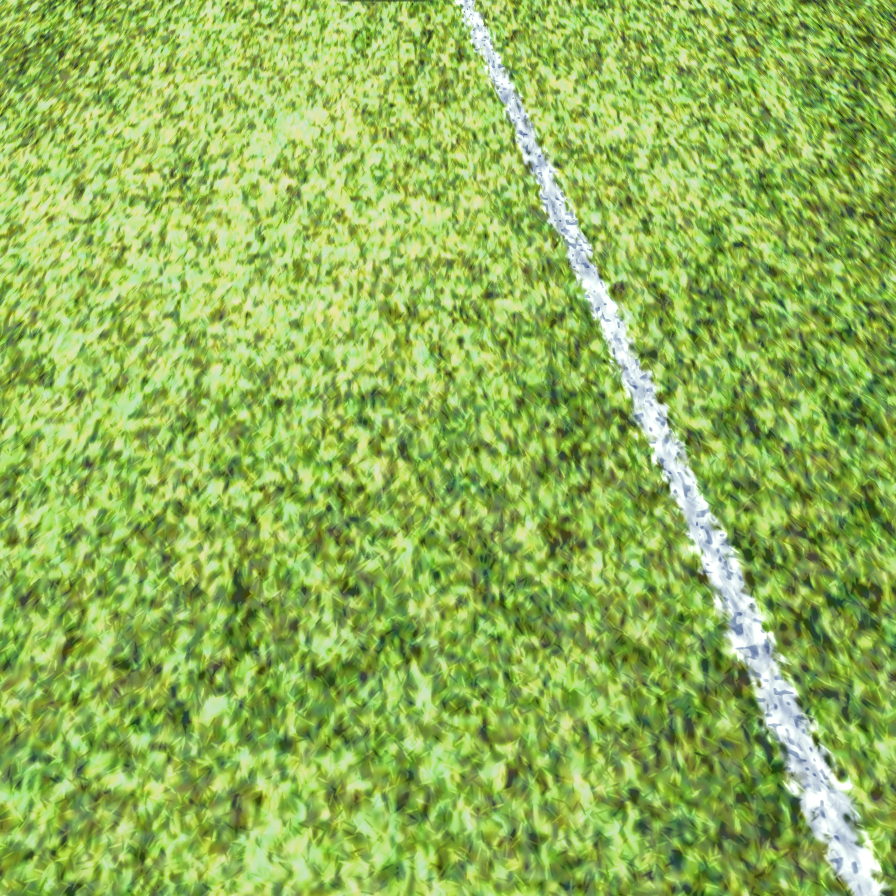
Write a WebGL 2 fragment shader that draws this texture.

```glsl
#version 300 es
precision highp float;
// Sunlit mown grass seen at a slant, crossed by a worn white chalk line.

#define BLADE_FREQ 84.0
#define BLADE_LAYERS 3
#define BLADE_WIDTH 0.15
#define GRAIN_FREQ 150.0
#define CONTRAST 1.32
#define EXPOSURE 0.42
#define LINE_TOP 0.519
#define LINE_SLOPE 0.448
#define LINE_WEAR 2.0

uniform vec2 u_resolution;
out vec4 fragColor;

const vec3 SOIL = vec3(0.20, 0.27, 0.14);
const vec3 SHADE = vec3(0.41, 0.54, 0.22);
const vec3 LEAF = vec3(0.53, 0.71, 0.26);
const vec3 SUNLIT = vec3(0.70, 0.88, 0.39);
const vec3 STRAW = vec3(0.80, 0.90, 0.65);
const vec3 CHALK = vec3(0.87, 0.92, 0.96);

vec2 hash2(vec2 p) {
    vec3 h = fract(p.xyx * vec3(0.1031, 0.1030, 0.0973));
    h += dot(h, h.yzx + 33.33);
    return fract((h.xx + h.yz) * h.zy);
}

float noise(vec2 p) {
    vec2 i = floor(p), f = fract(p);
    f = f * f * (3.0 - 2.0 * f);
    vec2 e = vec2(1.0, 0.0);
    return mix(mix(hash2(i).x, hash2(i + e).x, f.x),
               mix(hash2(i + e.yx).x, hash2(i + e.xx).x, f.x), f.y);
}

float fbm(vec2 p) {
    float sum = 0.0, amp = 0.5;
    for (int i = 0; i < 4; i++) {
        sum += amp * noise(p);
        p = mat2(1.6, 1.2, -1.2, 1.6) * p + 7.3;
        amp *= 0.5;
    }
    return sum / 0.9375;
}

// Scattered tapering strokes: x = signed brightness, y = coverage
vec2 blades(vec2 p, float lean, float blur) {
    vec2 cell = floor(p), result = vec2(0.0);
    for (int j = -1; j <= 1; j++)
    for (int i = -1; i <= 1; i++) {
        vec2 id = cell + vec2(i, j);
        vec2 spot = hash2(id), trait = hash2(id + 91.7);
        float angle = (trait.x - 0.5) * lean;
        vec2 dir = vec2(sin(angle), cos(angle));
        vec2 d = p - id - spot;
        float along = clamp(dot(d, dir), -0.5, 0.5);
        float width = BLADE_WIDTH * (1.0 - 0.8 * abs(along));
        float cover = 1.0 - smoothstep(width - blur, width + blur, length(d - dir * along));
        result = mix(result, vec2(trait.y - 0.45, 1.0), cover);
    }
    return result;
}

float glow(vec2 uv, vec2 center, vec2 radius) {
    vec2 d = (uv - center) / radius;
    return exp(-dot(d, d));
}

// Broad sun and shade over the lawn
float sunlight(vec2 uv) {
    float light = 0.25 * glow(uv, vec2(0.25, 0.78), vec2(0.34, 0.24));
    light += 0.08 * glow(uv, vec2(0.36, 0.87), vec2(0.08, 0.13));
    light += 0.15 * glow(uv, vec2(0.75, 0.85), vec2(0.14, 0.12));
    light += 0.10 * glow(uv, vec2(0.32, 0.07), vec2(0.40, 0.14));
    light += 0.06 * glow(uv, vec2(0.04, 0.52), vec2(0.13, 0.20));
    light -= 0.17 * glow(uv, vec2(1.00, 0.32), vec2(0.24, 0.32));
    light -= 0.12 * glow(uv, vec2(0.80, 0.06), vec2(0.13, 0.20));
    light -= 0.08 * glow(uv, vec2(1.00, 0.95), vec2(0.14, 0.20));
    light -= 0.17 * glow(uv, vec2(0.21, 0.81), vec2(0.05, 0.03));
    light -= 0.15 * glow(uv, vec2(0.04, 0.92), vec2(0.09, 0.05));
    light -= 0.07 * glow(uv, vec2(0.62, 0.52), vec2(0.12, 0.14));
    return light - 0.04 * glow(uv, vec2(0.17, 0.24), vec2(0.16, 0.08));
}

vec3 grassColor(float tone) {
    vec3 c = mix(SOIL, SHADE, smoothstep(-0.15, 0.25, tone));
    c = mix(c, LEAF, smoothstep(0.22, 0.48, tone));
    c = mix(c, SUNLIT, smoothstep(0.43, 0.68, tone));
    return mix(c, STRAW, smoothstep(0.60, 0.94, tone));
}

void main() {
    vec2 uv = gl_FragCoord.xy / u_resolution;
    // Perspective: detail shrinks towards the far, upper edge
    float scale = 1.65 - uv.y;
    vec2 ground = vec2((uv.x - 0.45) / scale, -log(scale));
    float pixel = 1.0 / (u_resolution.y * scale);

    // Irregular clumps and grain, then blades over them
    vec2 warped = ground + 0.006 * vec2(noise(ground * 70.0), noise(ground * 70.0 + 5.0));
    float grain = noise(warped * GRAIN_FREQ * vec2(1.5, 0.95)) - 0.5;
    float clump = noise(warped * GRAIN_FREQ * vec2(0.90, 0.65) + 17.0) - 0.5;
    float tuft = fbm(ground * 44.0) - 0.5, patches = fbm(ground * 11.0 + 20.0) - 0.5;
    float tone = EXPOSURE + sunlight(uv) + 0.12 * patches;
    float strokes = 0.0, lean = 2.8 - 1.8 * uv.y;
    for (int i = 0; i < BLADE_LAYERS; i++) {
        float freq = BLADE_FREQ * (1.0 + 0.25 * float(i));
        vec2 stroke = blades(ground * freq + 37.1 * float(i), lean, 0.06 + freq * pixel * 0.6);
        strokes = mix(strokes, stroke.x, 0.8 * stroke.y);
    }
    float detail = 0.45 * strokes + 0.50 * grain + 0.46 * clump + 0.45 * tuft;
    vec3 color = grassColor(tone + CONTRAST * detail);

    // Dry yellow and cool green drift, with coloured speckle
    float dry = fbm(ground * 40.0 + 51.0) - 0.5 + 0.2 * glow(uv, vec2(0.3, 0.8), vec2(0.4, 0.25));
    color += dry * vec3(0.16, 0.0, 0.04);
    color.r += 0.14 * (noise(ground * 160.0 + 3.0) - 0.5);
    color.b += 0.24 * (noise(ground * 150.0 + 9.0) - 0.5);

    // Chalk line with ragged edges and bare specks
    float down = 1.0 - uv.y;
    float halfWidth = mix(0.010, 0.026, down);
    float offset = abs(uv.x - LINE_TOP - LINE_SLOPE * down) * 0.91 / halfWidth;
    float wear = 0.5 * (fbm(ground * 80.0 + 13.0) - 0.5) - 0.35 * grain - 0.2 * strokes;
    float chalk = 1.0 - smoothstep(0.50, 1.20, offset + LINE_WEAR * wear);
    float speck = smoothstep(0.62, 0.92, noise(warped * 230.0 + 61.0));
    vec3 powder = CHALK + 0.5 * detail * vec3(1.1, 1.0, 0.7);
    powder -= speck * vec3(0.36, 0.33, 0.22);
    color = mix(color, powder, 0.94 * chalk);

    // Dark strip at the far edge
    float strip = smoothstep(0.997, 0.9995, uv.y) * smoothstep(0.37, 0.39, uv.x)
                * (1.0 - smoothstep(0.47, 0.49, uv.x));
    color = mix(color, SOIL, 0.7 * strip);
    fragColor = vec4(clamp(color, 0.0, 1.0), 1.0);
}
```
